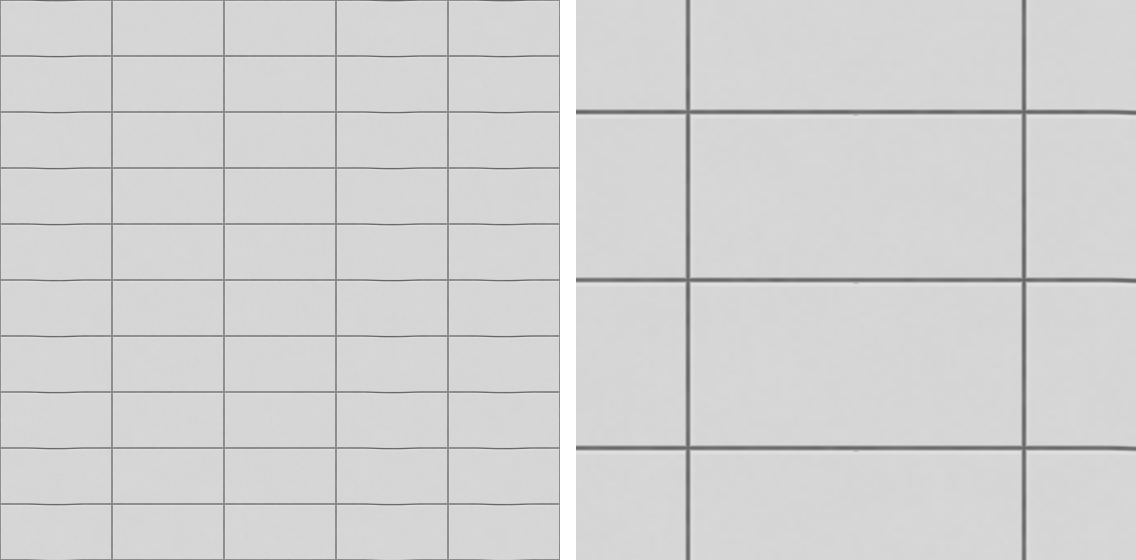
Left, the full canvas; right, a detail of the centre.
Write a Shadertoy shader that draws this pattern.

```glsl
// Pale grey stacked wall tiles, five across and ten down, with thin dark joints.
// Joints are box-filtered bands around the grid lines; some sag at mid-tile.
// Faint bevel highlights and wrapping value noise finish the glaze.

float hash(vec2 p) {
    return fract(sin(dot(p, vec2(127.1, 311.7))) * 43758.5453);
}

// Value noise that wraps after "period" cells
float wrapNoise(vec2 uv, float period) {
    vec2 p = uv * period;
    vec2 i = floor(p);
    vec2 f = smoothstep(0.0, 1.0, fract(p));
    float low = mix(hash(mod(i, period)), hash(mod(i + vec2(1, 0), period)), f.x);
    float high = mix(hash(mod(i + vec2(0, 1), period)), hash(mod(i + 1.0, period)), f.x);
    return mix(low, high, f.y);
}

// Share of a filter footprint covered by a band of the given half width
vec2 band(vec2 d, float halfWidth, float footprint) {
    vec2 inner = max(d - 0.5 * footprint, -halfWidth);
    vec2 outer = min(d + 0.5 * footprint, vec2(halfWidth));
    return clamp((outer - inner) / footprint, 0.0, 1.0);
}

void mainImage(out vec4 fragColor, in vec2 fragCoord) {
    vec2 uv = fragCoord / iResolution.xy;
    float footprint = max(1.0 / min(iResolution.x, iResolution.y), 0.0014);
    vec2 tiles = vec2(5.0, 10.0);

    // Signed distance to the nearest vertical and horizontal joint
    vec2 d = (fract(uv * tiles + 0.5) - 0.5) / tiles;

    // Slight sag of the horizontal joints in three of the columns
    float column = floor(uv.x * tiles.x);
    float middle = abs(fract(uv.x * tiles.x) - 0.5);
    float sags = 1.0 - step(2.5, mod(column + 2.0, tiles.x));
    d.y += 0.0011 * sags * (1.0 - smoothstep(0.04, 0.27, middle));

    // Glaze with fine grain and soft mottling
    float shade = 0.838;
    shade += 0.008 * (wrapNoise(uv, 256.0) - 0.5);
    shade += 0.005 * (wrapNoise(uv, 40.0) - 0.5);

    // Light on the top and left tile edges
    vec2 bevel = band(d + vec2(-0.0026, 0.0026), 0.0011, footprint);
    shade += max(0.018 * bevel.x, 0.035 * bevel.y);

    // Joints, with a tiny chip at the middle of each horizontal one
    vec2 joint = band(d, 0.00122, footprint);
    float chip = band(d + vec2(0.0, 0.001), 0.001, footprint).y;
    chip *= 1.0 - smoothstep(0.004, 0.012, middle);
    float grime = 0.42 + 0.05 * (wrapNoise(uv, 128.0) - 0.5);
    shade = mix(shade, grime, max(max(joint.x, joint.y), 0.5 * chip));

    fragColor = vec4(vec3(shade), 1.0);
}
```
